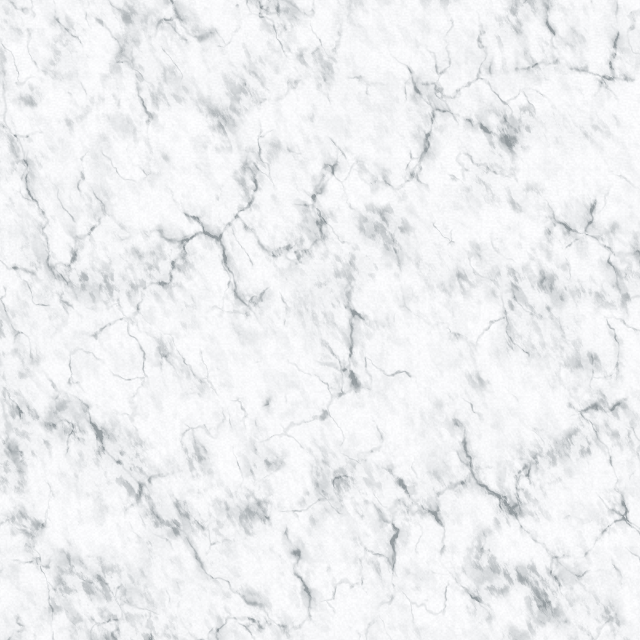
Reproduce this texture procedurally as a Shadertoy shader.

```glsl
#define WHITE vec3(0.984, 0.986, 0.992)
#define VEIN_GREY vec3(0.590, 0.618, 0.632)
#define CLOUD_SCALE 20.0
#define PATCH_SCALE 8.5
#define FLAKE_SCALE 48.0
#define FLECK_SCALE 105.0
#define VEIN_SCALE 7.5
#define CRACK_SCALE 15.0
#define VEIN_WIDTH 0.0034
#define WARP 0.065
#define LEAN 0.35
#define GRAIN 0.036

float hash(vec2 p) {
    return fract(sin(dot(p, vec2(127.1, 311.7))) * 43758.5453);
}

vec2 hash2(vec2 p) {
    return vec2(hash(p), hash(p + 57.3));
}

float noise(vec2 p) {
    vec2 i = floor(p), f = fract(p);
    f = f * f * (3.0 - 2.0 * f);
    float low = mix(hash(i), hash(i + vec2(1, 0)), f.x);
    float high = mix(hash(i + vec2(0, 1)), hash(i + vec2(1, 1)), f.x);
    return mix(low, high, f.y);
}

float fbm(vec2 p) {
    const mat2 turn = mat2(1.6, 1.2, -1.2, 1.6);
    float sum = 0.0, amp = 0.516;
    for (int i = 0; i < 5; i++) {
        sum += amp * noise(p);
        p = turn * p + 7.7;
        amp *= 0.5;
    }
    return sum;
}

// Distance to the border between the two nearest scattered cells
float cellBorder(vec2 p) {
    vec2 cell = floor(p), f = fract(p);
    vec2 nearest = vec2(9.0), second = vec2(9.0);
    for (int y = -1; y <= 1; y++) {
        for (int x = -1; x <= 1; x++) {
            vec2 offset = vec2(x, y);
            vec2 r = offset + hash2(cell + offset) - f;
            if (dot(r, r) < dot(nearest, nearest)) {
                second = nearest;
                nearest = r;
            } else if (dot(r, r) < dot(second, second)) {
                second = r;
            }
        }
    }
    return dot(0.5 * (nearest + second), normalize(second - nearest));
}

float line(float dist, float width, float pixel) {
    return 1.0 - smoothstep(0.0, width + pixel, dist);
}

void mainImage(out vec4 fragColor, in vec2 fragCoord) {
    vec2 uv = fragCoord / iResolution.y;
    float pixel = 0.7 / iResolution.y;

    // Steep, leaning coordinates; only the veins get the full ragged warp
    vec2 leaning = vec2(uv.x + LEAN * uv.y, 0.62 * uv.y);
    vec2 ragged = vec2(fbm(uv * 17.0 + 3.1), fbm(uv * 17.0 + 41.7)) - 0.5;
    vec2 bent = leaning + WARP * ragged;
    vec2 streak = leaning + 0.15 * WARP * ragged;

    // Small clouds, torn flakes and tiny flecks
    float region = smoothstep(0.38, 0.66, fbm(uv * PATCH_SCALE + 19.0));
    float cloud = smoothstep(0.36, 0.74, fbm(uv * CLOUD_SCALE + 5.0));
    float flake = smoothstep(0.48, 0.70, fbm(streak * FLAKE_SCALE + 71.0));
    float fleck = smoothstep(0.46, 0.74, fbm(streak * FLECK_SCALE + 9.0));

    // Main veins fade in and out, with a crumbled halo
    float veinDist = cellBorder(bent * VEIN_SCALE) / VEIN_SCALE;
    float veinFade = smoothstep(0.40, 0.62, fbm(uv * 9.0 + 88.0));
    float vein = line(veinDist, VEIN_WIDTH, pixel) * veinFade;
    float halo = exp(-veinDist * 80.0) * veinFade;

    // Thin cracks, broken into short pieces
    float crackDist = cellBorder(bent * CRACK_SCALE + 33.0) / CRACK_SCALE;
    float crackFade = smoothstep(0.45, 0.65, fbm(uv * 19.0 + 120.0));
    float crack = line(crackDist, 0.7 * VEIN_WIDTH, pixel) * crackFade;

    float shade = cloud * (0.06 + 0.12 * region) * (0.65 + 0.7 * fleck);
    shade += flake * (0.06 + 0.20 * region * cloud + 0.30 * halo);
    shade += fleck * (0.05 + 0.28 * region * cloud + 0.28 * halo);
    shade += 0.06 * halo;
    shade += 0.50 * vein * (0.45 + 0.9 * fleck + 0.3 * flake);
    shade += 0.40 * crack * (0.5 + 0.9 * fleck);

    // Fine paper grain
    float grain = GRAIN * (noise(uv * 400.0) - 0.5);
    vec3 color = mix(WHITE, VEIN_GREY, clamp(shade, 0.0, 1.0));
    fragColor = vec4(color + grain, 1.0);
}
```
